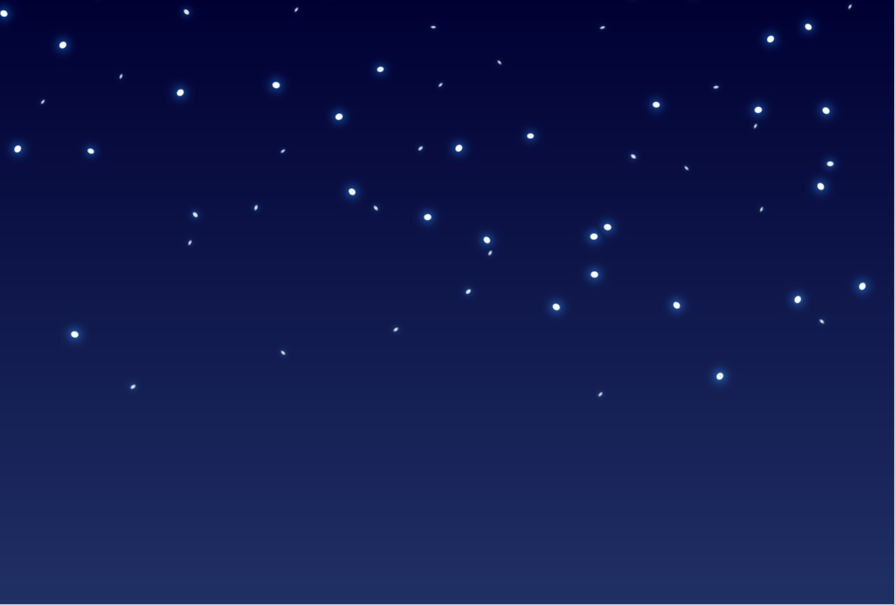
Reproduce this texture procedurally as a WebGL 1 fragment shader.

```glsl
precision highp float;

// A clear night sky: a linear navy gradient, darkest at the top, with small
// oval white stars in faint teal halos and a pale hairline at right and bottom.
// Stars come from a jittered cell grid that thins out toward the horizon.

uniform vec2 u_resolution;

const float CELL_SIZE = 0.1;      // in canvas heights
const float TOP_DENSITY = 0.7;    // share of occupied cells at the zenith
const float EDGE_WIDTH = 0.0029;  // pale hairline, in canvas heights
const vec3 ZENITH = vec3(0.0, 0.0, 0.2);
const vec3 HORIZON = vec3(0.125, 0.187, 0.395);
const vec3 STAR_WHITE = vec3(0.98, 1.0, 1.0);
const vec3 HALO_TEAL = vec3(0.06, 0.24, 0.34);
const vec3 EDGE_PALE = vec3(0.80, 0.81, 0.85);

vec2 hash22(vec2 p) {
  vec3 q = fract(p.xyx * vec3(0.1031, 0.1030, 0.0973));
  q += dot(q, q.yzx + 33.33);
  return fract((q.xx + q.yz) * q.zy);
}

vec3 skyGradient(float height) {
  return mix(HORIZON, ZENITH, height);
}

float starDensity(float height) {
  return TOP_DENSITY * smoothstep(0.15, 0.9, height);
}

vec2 rotate(vec2 p, float angle) {
  float c = cos(angle), s = sin(angle);
  return vec2(c * p.x + s * p.y, c * p.y - s * p.x);
}

// Approximate distance to an ellipse tilted by the given angle.
float ovalDistance(vec2 p, vec2 radii, float tilt) {
  vec2 q = rotate(p, tilt) / radii;
  return (length(q) - 1.0) * radii.y;
}

// x: core coverage, y: halo strength.
vec2 star(vec2 p, vec2 traits, float pixel) {
  float size = smoothstep(0.1, 0.8, traits.x);
  float radius = mix(0.0034, 0.0060, size);
  float flatness = mix(0.55, 0.85, size);
  float tilt = mix(-0.9, 1.3, traits.y);
  float d = ovalDistance(p, radius * vec2(1.0, flatness), tilt);
  float core = 1.0 - smoothstep(-pixel, pixel, d);
  float r = length(p) / mix(0.006, 0.013, size);
  return vec2(core * mix(0.8, 1.0, size),
              exp(-r * r) * mix(0.25, 0.8, size));
}

// Gathers the stars of the surrounding 3 by 3 cells.
vec2 starField(vec2 p, float pixel) {
  vec2 home = floor(p / CELL_SIZE);
  vec2 light = vec2(0.0);
  for (int j = -1; j <= 1; j++) {
    for (int i = -1; i <= 1; i++) {
      vec2 cell = home + vec2(float(i), float(j));
      vec2 center = (cell + hash22(cell + 17.0)) * CELL_SIZE;
      float chance = hash22(cell + 71.0).x;
      float present = step(chance, starDensity(center.y));
      vec2 found = star(p - center, hash22(cell + 133.0), pixel);
      light = max(light, present * found);
    }
  }
  return light;
}

// Coverage of the hairline along the right and bottom borders.
float paleEdge(vec2 p, float aspect, float pixel) {
  float inset = min(aspect - p.x, p.y);
  return 1.0 - smoothstep(-0.5 * pixel, 0.5 * pixel, inset - EDGE_WIDTH);
}

void main() {
  vec2 p = gl_FragCoord.xy / u_resolution.y;
  float aspect = u_resolution.x / u_resolution.y;
  float pixel = 1.0 / u_resolution.y;
  vec2 light = starField(p, pixel);

  vec3 color = skyGradient(p.y);
  color += HALO_TEAL * light.y;
  color = mix(color, STAR_WHITE, light.x);
  color = mix(color, EDGE_PALE, paleEdge(p, aspect, pixel));
  gl_FragColor = vec4(color, 1.0);
}
```
